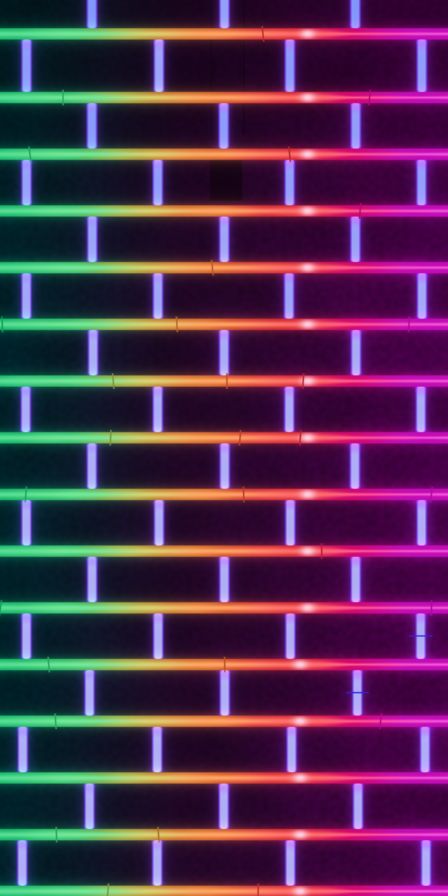
This pattern is drawn by a Shadertoy shader. Its source:

```glsl
const float FIRST_TUBE = 0.0104;     // height of the lowest horizontal tube
const float ROW_PITCH = 0.12656;     // canvas is 1 wide, 2 high
const float TOP_ROW = 15.0;
const float TOP_LIFT = 0.0156;       // the top row sits a little high
const float POST_PITCH = 0.294;
const float LOWER_POST_PITCH = 0.2995;
const float LOWER_ROWS = 4.0;        // rows with the wider post spacing
const float TUBE_RADIUS = 0.0125;
const float POST_RADIUS = 0.0120;
const float HOT_SPOT_X = 0.687;
const float CLIP_HALF_WIDTH = 0.0016;
const float CLIP_HALF_HEIGHT = 0.017;
const int CLIPS_PER_TUBE = 3;
const vec3 POST_CORE = vec3(0.68, 0.68, 0.96);
const vec3 POST_EDGE = vec3(0.40, 0.20, 0.82);
const vec3 POST_BLUE = vec3(0.42, 0.54, 1.00);
const vec3 WALL_LEFT = vec3(0.00, 0.12, 0.15);
const vec3 WALL_MID = vec3(0.12, 0.02, 0.14);
const vec3 WALL_RIGHT = vec3(0.26, 0.00, 0.26);

float hash(vec2 p) {
    vec3 q = fract(vec3(p.xyx) * 0.1031);
    q += dot(q, q.yzx + 33.33);
    return fract((q.x + q.y) * q.z);
}

float cornerSlope(vec2 cell, vec2 offset) {
    float a = 6.2832 * hash(cell);
    return dot(vec2(cos(a), sin(a)), offset);
}

float gradientNoise(vec2 p) {
    vec2 i = floor(p), f = fract(p), e = vec2(0.0, 1.0);
    vec2 u = f * f * f * (f * (f * 6.0 - 15.0) + 10.0);
    return mix(mix(cornerSlope(i, f), cornerSlope(i + e.yx, f - e.yx), u.x),
               mix(cornerSlope(i + e.xy, f - e.xy), cornerSlope(i + e.yy, f - e.yy), u.x), u.y);
}

// Green, yellow, orange, red, magenta along a tube
vec3 neonRamp(float x) {
    vec3 c = mix(vec3(0.05, 0.85, 0.48), vec3(0.22, 0.90, 0.50), smoothstep(0.0, 0.18, x));
    c = mix(c, vec3(0.78, 0.78, 0.28), smoothstep(0.20, 0.34, x));
    c = mix(c, vec3(1.00, 0.52, 0.20), smoothstep(0.32, 0.47, x));
    c = mix(c, vec3(1.00, 0.20, 0.24), smoothstep(0.49, 0.67, x));
    c = mix(c, vec3(1.00, 0.04, 0.50), smoothstep(0.70, 0.84, x));
    return mix(c, vec3(0.93, 0.06, 0.86), smoothstep(0.82, 0.97, x));
}

float tubeHeight(float row) {
    return FIRST_TUBE + ROW_PITCH * row + TOP_LIFT * step(TOP_ROW - 0.5, row);
}

float boxMask(vec2 p, vec2 halfSize, float px) {
    vec2 d = abs(p) - halfSize;
    return smoothstep(px, -px, max(d.x, d.y));
}

vec3 wall(vec2 p, float px) {
    vec3 c = mix(WALL_LEFT, WALL_MID, smoothstep(0.0, 0.45, p.x));
    c = mix(c, WALL_RIGHT, smoothstep(0.35, 1.0, p.x));
    c *= 1.0 + 0.22 * gradientNoise(p * 7.0) + 0.20 * gradientNoise(p * 70.0);
    c *= 1.0 - 0.25 * smoothstep(1.3, 2.0, p.y);
    // Junction box and its cables
    float fitting = boxMask(p - vec2(0.505, 1.60), vec2(0.036, 0.048), px);
    fitting = max(fitting, boxMask(vec2(abs(p.x - 0.508) - 0.036, p.y - 1.85), vec2(0.0012, 0.15), px));
    return mix(c, vec3(0.06, 0.01, 0.06), 0.75 * fitting);
}

void addPosts(inout vec3 col, vec2 p, float row, float px) {
    float pitch = row < LOWER_ROWS ? LOWER_POST_PITCH : POST_PITCH;
    float shift = 0.5 + 0.5 * mod(row, 2.0);
    float s = (p.x - 0.5) / pitch + shift;
    float id = floor(s + 0.5);
    float rnd = hash(vec2(id + 20.0, row + 7.0));
    float x = (s - id) * pitch + 0.004 * (rnd - 0.5);
    float low = tubeHeight(row) + 0.020, high = tubeHeight(row + 1.0) - 0.019;
    float d = length(vec2(x, p.y - clamp(p.y, low, high)));
    col += POST_EDGE * 0.30 * exp(-max(d - POST_RADIUS, 0.0) / 0.009);
    float along = clamp((p.y - low) / (high - low), 0.0, 1.0);
    vec3 core = mix(POST_CORE, POST_BLUE, 0.55 * smoothstep(0.9, 2.0, p.y) * (0.5 + rnd));
    core = mix(core, vec3(0.64, 0.42, 0.98), 0.6 * smoothstep(0.75, 1.0, along));
    vec3 glass = mix(core, POST_EDGE, smoothstep(0.5, 1.0, d / POST_RADIUS));
    col = mix(col, glass, smoothstep(px, -px, d - POST_RADIUS));
    // Occasional wire tie
    float tie = boxMask(vec2(x, p.y - mix(low, high, 0.5)), vec2(0.025, 0.0014), px);
    col = mix(col, vec3(0.20, 0.12, 0.85), tie * step(0.94, rnd));
}

void addTube(inout vec3 col, vec2 p, float row, float px) {
    float dy = p.y - tubeHeight(row), d = abs(dy);
    vec3 hue = neonRamp(p.x);
    float flicker = gradientNoise(vec2(p.x * 11.0, row * 3.7 + 0.5));
    col += hue * 0.24 * exp(-max(d - TUBE_RADIUS, 0.0) / 0.010);
    // Saturated glass with a pale core that thins to the right
    float taper = mix(1.0, 0.45, smoothstep(0.70, 0.80, p.x)) * (1.0 + 0.35 * flicker);
    float core = exp(-pow(d / (TUBE_RADIUS * 0.62 * taper), 2.0));
    vec3 edge = neonRamp(p.x + 0.06) * 0.82;
    vec3 glass = mix(edge, mix(hue, vec3(1.0, 0.92, 0.82), 0.30), core);
    float spotX = HOT_SPOT_X - 0.017 * step(row, LOWER_ROWS + 0.5);
    vec2 spot = vec2((p.x - spotX) / 0.016, dy / 0.010);
    glass = mix(glass, vec3(1.0, 0.86, 0.94), 0.9 * exp(-dot(spot, spot)));
    col = mix(col, glass, smoothstep(px, -px, d - TUBE_RADIUS));
    // Leaning wire clips
    for (int i = 0; i < CLIPS_PER_TUBE; i++) {
        vec2 seed = vec2(row + 3.0, float(i) * 5.0 + 11.0);
        float x = (float(i) + hash(seed)) / float(CLIPS_PER_TUBE);
        float lean = 0.3 * (hash(seed + 41.0) - 0.5);
        float clip = boxMask(vec2(p.x - x - lean * dy, dy), vec2(CLIP_HALF_WIDTH, CLIP_HALF_HEIGHT), px);
        col = mix(col, neonRamp(x + 0.05) * 0.72, clip * step(0.4, hash(seed + 17.0)));
    }
}

void mainImage(out vec4 fragColor, in vec2 fragCoord) {
    vec2 p = fragCoord / iResolution.xy * vec2(1.0, 2.0);
    float px = 1.0 / iResolution.x;
    float row = floor((p.y - FIRST_TUBE) / ROW_PITCH);
    row -= step(p.y, tubeHeight(row));
    vec3 col = wall(p, px);
    addPosts(col, p, row, px);
    addTube(col, p, row, px);
    addTube(col, p, row + 1.0, px);
    fragColor = vec4(clamp(col, 0.0, 1.0), 1.0);
}
```
